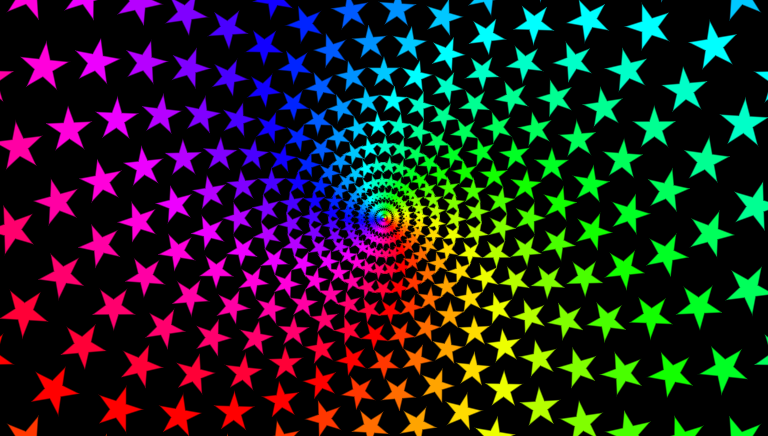
Write a WebGL 1 fragment shader that draws this pattern.

```glsl
precision highp float;
// Draws rainbow stars on twisting rings that shrink and crowd toward the centre.

uniform vec2 u_resolution;

const float TAU = 6.2831853;
const float STARS_PER_RING = 28.0;

vec3 rainbow(float hue) {
    return clamp(abs(fract(hue + vec3(0.0, 2.0, 1.0) / 3.0) * 6.0 - 3.0) - 1.0, 0.0, 1.0);
}

// Signed distance to the edges of a pentagram with one tip along +x.
float starDistance(vec2 p, float radius) {
    float sector = TAU / 5.0;
    float angle = abs(mod(atan(p.y, p.x) + 0.5 * sector, sector) - 0.5 * sector);
    return length(p) * cos(angle - sector) - radius * cos(sector);
}

void main() {
    vec2 p = (gl_FragCoord.xy - 0.5 * u_resolution) / u_resolution.y;
    float pixel = 1.0 / u_resolution.y;
    float radius = length(p);
    float theta = atan(p.y, p.x);
    float pitch = TAU / STARS_PER_RING;
    vec3 color = vec3(0.0);

    // Ring radii grow quadratically, star sizes linearly.
    for (int i = 1; i <= 20; i++) {
        float ring = float(i);
        float ringRadius = ring * ring / 300.0;
        float starRadius = ring / 280.0;
        if (abs(radius - ringRadius) > starRadius + pixel) continue;

        float twist = 0.098 - 0.1444 * ring;
        float nearest = floor((theta - twist) / pitch + 0.5);

        // Neighbouring stars overlap on the inner rings.
        for (int j = -1; j <= 1; j++) {
            float index = nearest + float(j);
            float offset = theta - twist - index * pitch;
            vec2 local = radius * vec2(cos(offset), sin(offset)) - vec2(ringRadius, 0.0);
            float coverage = 1.0 - smoothstep(-pixel, pixel, starDistance(local, starRadius));
            color = mix(color, rainbow((index + 2.0) / STARS_PER_RING), coverage);
        }
    }

    gl_FragColor = vec4(color, 1.0);
}
```
